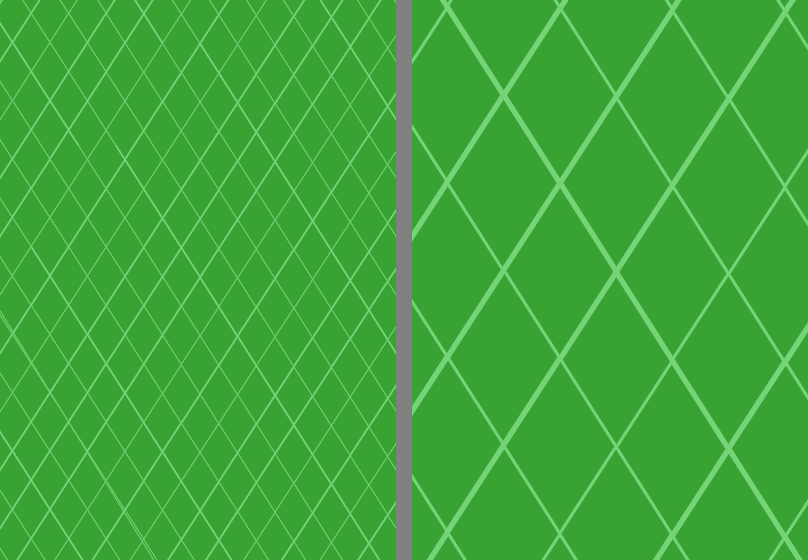
Left, the full canvas; right, a detail of the centre.
This pattern is drawn by a WebGL 1 fragment shader. Its source:

```glsl
precision highp float;
// Green field covered by a diamond lattice of thin and bold pale lines, with one doubled diagonal.

uniform vec2 u_resolution;

// Lengths are fractions of the canvas width; y runs down from the top edge.
const vec3 FIELD_COLOR = vec3(0.22, 0.64, 0.20);
const vec3 LINE_COLOR = vec3(0.46, 0.83, 0.47);
const vec2 PITCH = vec2(0.09478, 0.14743);   // diamond width and height
const vec2 ORIGIN = vec2(0.03125, 0.1066);   // first crossing
const float SAG = 0.0148;                    // droop of the rows to the right
const float BOLD_WIDTH = 0.0046;
const float THIN_WIDTH = 0.0026;
const float JOG = 0.0007;                    // sideways slip of single segments
const vec4 THIN_RISING_A = vec4(1.0, 4.0, 6.0, 10.0);
const vec4 THIN_RISING_B = vec4(12.0, 15.0, 17.0, 19.0);
const float BOLD_INTERVAL = 4.0;             // falling lines per bold run
const vec2 LANE_CHANGE = vec2(1.75, -0.44);  // row where a bold run shifts lane
const vec2 STRAY_START = vec2(0.0, 0.785);
const vec2 STRAY_END = vec2(0.388, 1.414);

float hash(vec2 p) {
  return fract(sin(dot(p, vec2(127.1, 311.7))) * 43758.5);
}

// Antialiased coverage of a stroke at the given distance from its centre.
float stroke(float dist, float width, float pixel) {
  return clamp((0.5 * width - abs(dist)) / pixel + 0.5, 0.0, 1.0);
}

float isIndex(float value, float target) {
  return 1.0 - step(0.5, abs(value - target));
}

float risingBoldness(float index) {
  vec4 gap = min(abs(THIN_RISING_A - index), abs(THIN_RISING_B - index));
  return step(0.5, min(min(gap.x, gap.y), min(gap.z, gap.w)));
}

// A bold falling run begins in one lane and continues in the next.
float fallingBoldness(float index, float row) {
  float lane = mod(index + 0.5, BOLD_INTERVAL) - 0.5;
  float change = LANE_CHANGE.x + LANE_CHANGE.y * (index - lane);
  float lower = step(change, row);
  return isIndex(lane, 0.0) * (1.0 - lower) + isIndex(lane, 1.0) * lower;
}

// One family of parallel lines, cut into segments by the crossing family.
float latticeLine(float across, float along, float boldness, float seed, float pixel) {
  float index = floor(across + 0.5);
  float spacing = PITCH.x * PITCH.y / length(PITCH);
  float slip = (hash(vec2(index + seed, floor(along))) - 0.5) * JOG;
  float width = mix(THIN_WIDTH, BOLD_WIDTH, boldness);
  return stroke((across - index) * spacing + slip, width, pixel);
}

void main() {
  float pixel = 1.0 / u_resolution.x;
  vec2 p = vec2(gl_FragCoord.x, u_resolution.y - gl_FragCoord.y) * pixel;

  // Lattice coordinates: whole sums and differences lie on the lines.
  vec2 cell = (p - ORIGIN - vec2(0.0, SAG * p.x * p.x)) / PITCH;
  float rising = cell.x + cell.y;
  float falling = cell.x - cell.y;

  float risingBold = risingBoldness(floor(rising + 0.5));
  float fallingBold = fallingBoldness(floor(falling + 0.5), cell.y);
  float ink = latticeLine(rising, falling, risingBold, 0.0, pixel);
  ink = max(ink, latticeLine(falling, rising, fallingBold, 53.0, pixel));

  // Stray line that drifts across its neighbour.
  vec2 direction = normalize(STRAY_END - STRAY_START);
  vec2 offset = p - STRAY_START;
  float strayDist = offset.x * direction.y - offset.y * direction.x;
  ink = max(ink, stroke(strayDist, THIN_WIDTH, pixel));

  gl_FragColor = vec4(mix(FIELD_COLOR, LINE_COLOR, ink), 1.0);
}
```
